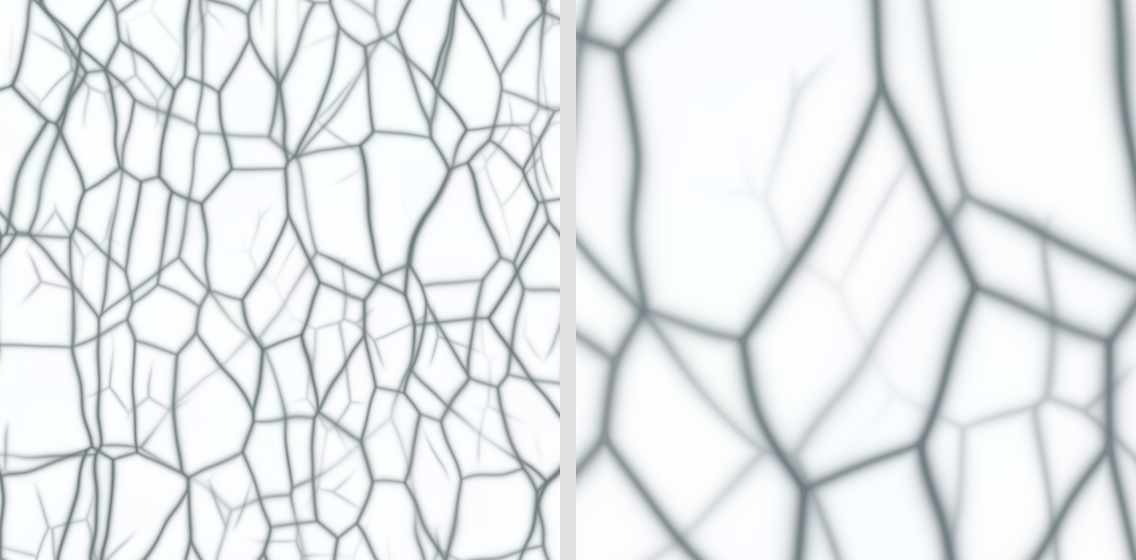
Left: the whole. Right: its middle third, enlarged.
Give the GLSL for this texture, as a Shadertoy shader.

```glsl
// Soft grey net of tall, irregular cells with fine side cracks on pale paper.

#define MAIN_CELLS vec2(9.5, 5.8)
#define WIDE_CELLS vec2(5.5, 3.6)
#define FINE_CELLS vec2(12.0, 8.0)
#define LINE_FADE 0.0035
#define LINE_CORE 0.0018
#define WARP 0.030
#define FLAT_STRENGTH 0.68
#define FINE_STRENGTH 0.42
#define PAPER vec3(0.985, 0.994, 1.0)
#define INK vec3(0.43, 0.48, 0.50)

vec2 hash2(vec2 p)
{
    vec2 k = vec2(dot(p, vec2(127.1, 311.7)), dot(p, vec2(269.5, 183.3)));
    return fract(sin(k) * 43758.5453);
}

// Smooth value noise, two channels, 0..1
vec2 noise2(vec2 p)
{
    vec2 i = floor(p), f = fract(p);
    f = f * f * (3.0 - 2.0 * f);
    vec2 low = mix(hash2(i), hash2(i + vec2(1, 0)), f.x);
    vec2 high = mix(hash2(i + vec2(0, 1)), hash2(i + vec2(1, 1)), f.x);
    return mix(low, high, f.y);
}

// Darkness of stretched Voronoi borders, measured in canvas units
float net(vec2 p, vec2 cells, float fade, float seed)
{
    vec2 q = p * cells, id = floor(q);
    vec2 homeId = id, home = vec2(0.0);
    float best = 1e5;

    // Nearest seed point
    for (int y = -1; y <= 1; y++)
    for (int x = -1; x <= 1; x++)
    {
        vec2 cell = id + vec2(x, y);
        vec2 r = cell + hash2(cell + seed) - q;
        float d = dot(r, r);
        if (d < best) { best = d; home = r; homeId = cell; }
    }

    // Blend the borders towards all neighbours
    float sum = 0.0;
    for (int y = -2; y <= 2; y++)
    for (int x = -2; x <= 2; x++)
    {
        if (x == 0 && y == 0) continue;
        vec2 cell = homeId + vec2(x, y);
        vec2 r = cell + hash2(cell + seed) - q;
        vec2 slope = (r - home) * cells;
        float steep = max(length(slope), 1e-4);
        float d = 0.5 * (dot(r, r) - best) / steep;
        float soft = sqrt(d * d + LINE_CORE * LINE_CORE) - LINE_CORE;
        float strength = mix(FLAT_STRENGTH, 1.0, abs(slope.x) / steep);
        float dark = strength * exp(-soft / fade);
        sum += dark * dark * dark;
    }
    return min(pow(sum, 1.0 / 3.0), 1.0);
}

void mainImage(out vec4 fragColor, in vec2 fragCoord)
{
    vec2 uv = fragCoord / iResolution.y;

    // Bend the straight borders into gentle curves
    vec2 p = uv + WARP * (noise2(uv * 7.0 + 3.0) - 0.5);
    p += 0.3 * WARP * (noise2(uv * 19.0 + 41.0) - 0.5);

    // Uneven strengths let lines fade out and end
    vec2 patches = noise2(uv * 6.0 + 17.0);
    float mainPart = mix(0.72, 1.0, patches.x);
    float widePart = mix(0.25, 0.95, smoothstep(0.2, 0.7, patches.y));
    float finePart = FINE_STRENGTH * smoothstep(0.48, 0.85, noise2(uv * 10.0 + 71.0).x);

    float mainNet = mainPart * net(p, MAIN_CELLS, LINE_FADE, 5.0);
    float wideNet = widePart * net(p + 0.37, WIDE_CELLS, LINE_FADE, 37.0);
    float fineNet = finePart * net(p + 0.71, FINE_CELLS, 0.7 * LINE_FADE, 83.0);
    float dark = 1.0 - (1.0 - mainNet) * (1.0 - wideNet) * (1.0 - fineNet);

    // Faint warm and cool tints in the paper
    vec2 tint = noise2(uv * 12.0 + 29.0) - 0.5;
    vec3 paper = PAPER + 0.016 * vec3(tint.x, tint.y, 0.0);

    fragColor = vec4(clamp(mix(paper, INK, dark), 0.0, 1.0), 1.0);
}
```
